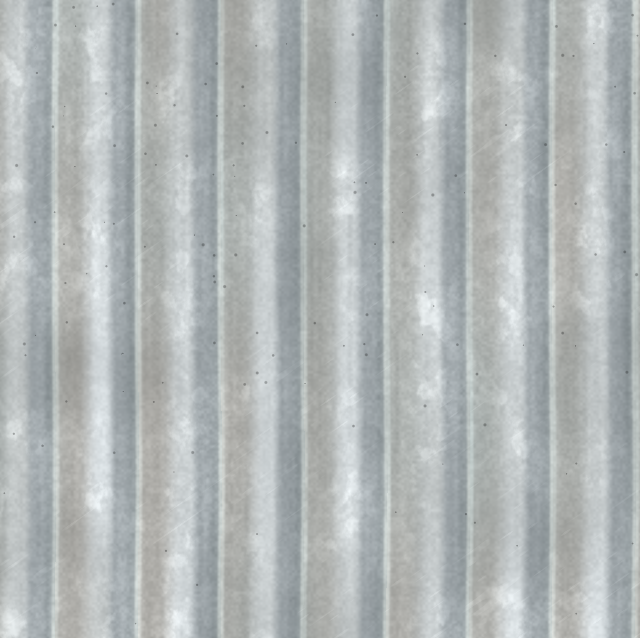
Give the GLSL for this texture, as a Shadertoy shader.

```glsl
// Weathered corrugated zinc sheet: vertical ridges, each shaded from a warm flank
// through a bright crest to a cool shadow and a thin lit seam. Layered noise adds
// patina, drawn-out streaks, ragged scuffs, fine grain and a few dark pits.

#define RIDGES 7.727
#define FIRST_SEAM 0.0875
#define SEAM_WIDTH 0.032
#define CREST_GAIN 0.95
#define PATINA 0.075
#define STREAKS 0.035
#define SCUFFS 0.075
#define GRAIN 0.042
#define PIT_CELLS 64.0
#define PIT_SHARE 0.045

const vec3 WARM_FLANK = vec3(0.655, 0.667, 0.655);
const vec3 BRIGHT_CREST = vec3(0.795, 0.818, 0.825);
const vec3 COOL_SHADE = vec3(0.615, 0.645, 0.660);
const vec3 DEEP_SHADE = vec3(0.555, 0.590, 0.602);
const vec3 LIT_SEAM = vec3(0.775, 0.805, 0.795);

float hash(vec2 p) {
    vec3 q = fract(vec3(p.xyx) * 0.1031);
    q += dot(q, q.yzx + 33.33);
    return fract((q.x + q.y) * q.z);
}

float noise(vec2 p) {
    vec2 i = floor(p), f = fract(p);
    f = f * f * (3.0 - 2.0 * f);
    return mix(mix(hash(i), hash(i + vec2(1, 0)), f.x),
               mix(hash(i + vec2(0, 1)), hash(i + vec2(1, 1)), f.x), f.y);
}

float fbm(vec2 p) {
    float sum = 0.0, amp = 0.5;
    for (int i = 0; i < 5; i++) {
        sum += amp * noise(p);
        p = mat2(1.6, 1.2, -1.2, 1.6) * p + 7.3;
        amp *= 0.5;
    }
    return sum / 0.97;
}

// Shading across one ridge; t runs from seam to seam, wear ranges over 0..1.
vec3 ridgeColor(float t, float ridge, float y, float wear) {
    float edge = 0.05 * (wear - 0.5);
    float glow = 0.62 + 0.65 * noise(vec2(ridge * 5.7, y * 3.5 + ridge));
    glow *= mix(1.08, 0.88, smoothstep(0.3, 0.9, y)) * CREST_GAIN;
    float crest = smoothstep(0.24, 0.52, t + edge);
    float shade = smoothstep(0.59, 0.74, t + edge);

    vec3 col = mix(WARM_FLANK, BRIGHT_CREST, crest * glow);
    col = mix(col, COOL_SHADE, shade);
    col = mix(col, DEEP_SHADE, 0.9 * smoothstep(0.80, 0.94, t));

    // Thin seam with a soft halo, uneven along its length
    float d = min(t, 1.0 - t);
    float lit = 0.6 + 0.4 * noise(vec2(ridge * 3.1, y * 14.0));
    col = mix(col, LIT_SEAM, 0.3 * (1.0 - smoothstep(0.0, 0.11, d)));
    return mix(col, LIT_SEAM, lit * (1.0 - smoothstep(SEAM_WIDTH * 0.5, SEAM_WIDTH * 1.8, d)));
}

// Small dark dots at random spots of a grid, denser in worn areas.
float pits(vec2 uv, float wear) {
    vec2 p = uv * PIT_CELLS, cell = floor(p);
    vec2 center = 0.25 + 0.5 * vec2(hash(cell + 3.1), hash(cell + 8.7));
    float radius = mix(0.06, 0.16, hash(cell + 21.0));
    float present = step(1.0 - PIT_SHARE * 2.0 * wear, hash(cell + 40.0));
    return present * (1.0 - smoothstep(radius * 0.4, radius * 1.5, length(p - cell - center)));
}

void mainImage(out vec4 fragColor, in vec2 fragCoord) {
    vec2 uv = fragCoord / iResolution.xy;
    float wear = fbm(uv * vec2(9.0, 7.0) + 2.0);
    float fineWear = fbm(uv * vec2(42.0, 34.0) + 11.0);

    // Ridge coordinate, bent very slightly along the sheet
    float bend = 0.03 * (noise(vec2(uv.y * 4.0, 6.0)) - 0.5);
    float x = (uv.x - FIRST_SEAM) * RIDGES + bend;
    float ridge = floor(x), t = x - ridge;
    vec3 col = ridgeColor(t, ridge, uv.y, mix(wear, fineWear, 0.5));

    // Cloudy patina and vertical streaks
    col += PATINA * 2.0 * (wear - 0.5);
    col += STREAKS * (noise(uv * vec2(150.0, 5.0)) - 0.5);
    col += STREAKS * (noise(uv * vec2(60.0, 2.5) + 4.0) - 0.5);

    // Ragged pale scuffs, mostly on the raised faces
    float raised = smoothstep(0.15, 0.45, t) * (1.0 - smoothstep(0.6, 0.9, t));
    float scuff = smoothstep(0.52, 0.72, fineWear) * smoothstep(0.4, 0.65, wear);
    col += SCUFFS * scuff * (0.3 + 0.7 * raised);

    // Slanted hairline marks in patches
    vec2 slant = vec2(uv.x + 0.7 * uv.y, uv.y - 0.7 * uv.x);
    float hair = smoothstep(0.80, 0.95, noise(slant * vec2(22.0, 150.0)));
    col += 0.035 * hair * smoothstep(0.45, 0.65, fbm(uv * 5.0 + 30.0));

    // Rusty and greenish tints drifting over the flanks
    float flank = 1.0 - smoothstep(0.2, 0.55, t);
    float tint = noise(uv * vec2(7.0, 3.0) + 15.0) - 0.45;
    col += flank * tint * vec3(0.035, 0.0, -0.012);

    // Grain and pits
    float grain = noise(uv * 240.0) + noise(uv * 130.0 + 9.0) - 1.0;
    col += GRAIN * grain * (0.5 + wear);
    col *= 1.0 - 0.28 * pits(uv, wear * smoothstep(-0.3, 0.8, uv.y));

    fragColor = vec4(clamp(col, 0.0, 1.0), 1.0);
}
```
